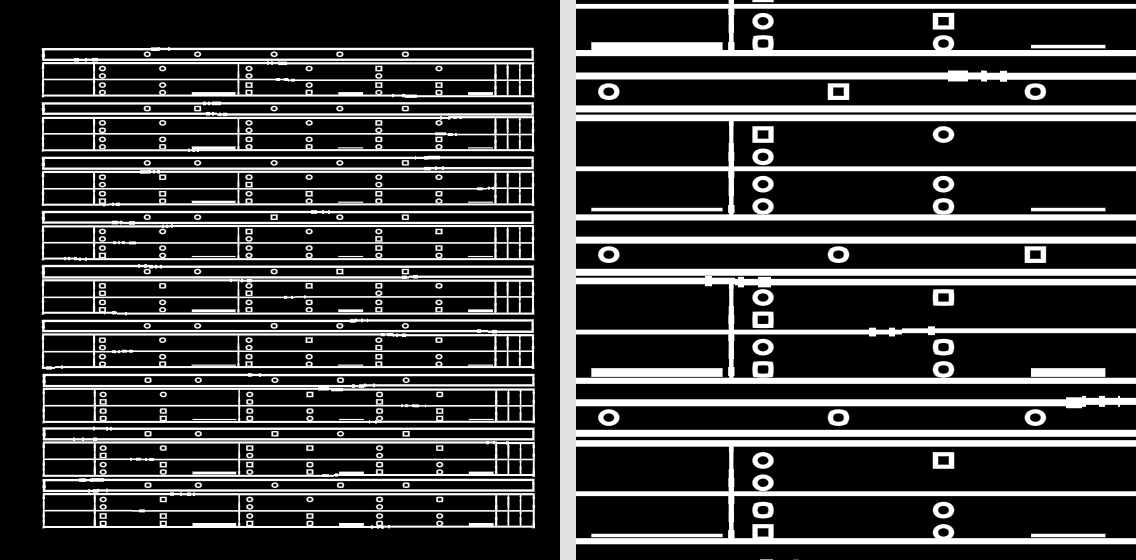
Left: the whole. Right: its middle third, enlarged.
Give the GLSL for this pattern, as a WebGL 1 fragment shader.

```glsl
precision highp float;
// Nine stacked strips of white linework on black: a slim bar with five studs
// above a ruled panel with studs, dashes and end columns. Distances to all strokes
// are merged by min; hashed steps and flakes roughen the ruled lines.
uniform vec2 u_resolution;

float hash(float n) {
  return fract(sin(n * 12.9898) * 43758.5);
}

// Horizontal rule with one small step along it and flakes around that step.
float rule(vec2 p, float y, float halfWidth, float seed) {
  float breakX = mix(75.0, 715.0, hash(seed));
  float lean = (hash(seed + 0.37) - 0.5) * 2.4;
  float flake = step(abs(p.x - breakX), 17.0)
              * step(0.55, hash(floor(p.x / 3.0) + seed * 1.7));
  y += lean * (step(breakX, p.x) - 0.5);
  return max(abs(p.y - y) - halfWidth - 0.9 * flake, abs(p.x - 395.0) - 337.0);
}

// Vertical line between two heights, with slightly uneven thickness.
float post(vec2 p, float x, float halfWidth, float y0, float y1) {
  float nick = 0.6 * (hash(floor(p.y / 4.0) + x) - 0.5);
  return max(abs(p.x - x) - halfWidth - nick,
             abs(p.y - 0.5 * (y0 + y1)) - 0.5 * (y1 - y0));
}

// Small flattened ring, anywhere from oval to square.
float stud(vec2 p, vec2 center, float seed) {
  vec2 q = abs(p - center) * vec2(0.78, 1.0);
  float squareness = smoothstep(0.3, 0.9, hash(seed));
  float radius = mix(length(q), max(q.x, q.y), squareness);
  return abs(radius - 2.85) - 0.95;
}

float bar(vec2 p, float row) {
  float d = min(rule(p, 1.3, 1.6, row * 7.0 + 1.0),
                rule(p, 16.0, 1.6, row * 7.0 + 2.0));
  d = min(d, post(p, 59.5, 2.0, 0.0, 17.0));
  d = min(d, post(p, 730.5, 1.5, 0.0, 17.0));
  for (int i = 0; i < 5; i++) {
    float k = float(i);
    float x = k < 2.0 ? 202.0 + 69.0 * k : 196.0 + 90.0 * k;
    d = min(d, stud(p, vec2(x, 8.4), row * 5.3 + k));
  }
  return d;
}

float panel(vec2 p, float row) {
  // Frame and center rule
  float d = min(rule(p, 20.7, 1.5, row * 7.0 + 3.0),
                rule(p, 43.5, 1.1, row * 7.0 + 4.0));
  d = min(d, rule(p, 65.5, 1.4, row * 7.0 + 5.0));
  d = min(d, post(p, 59.0, 1.4, 20.0, 67.5));
  d = min(d, post(p, 731.0, 1.5, 20.0, 67.5));

  // Dividers and narrow end columns
  d = min(d, post(p, 129.0, 1.4, 20.5, 66.0));
  d = min(d, post(p, 327.0, 1.2, 20.5, 66.0));
  for (int i = 0; i < 3; i++) {
    float k = float(i);
    d = min(d, post(p, 679.5 + 16.7 * k, 1.5 - 0.2 * k, 20.5, 66.0));
  }

  // Three blocks: a column of four studs, a column of three, then a dash
  for (int i = 0; i < 3; i++) {
    float block = float(i);
    float left = 140.5 + 201.0 * block - 23.0 * step(1.5, block);
    for (int j = 0; j < 4; j++) {
      float k = float(j);
      float y = 28.0 + 10.2 * mod(k, 2.0) + 22.7 * floor(k / 2.0);
      float seed = row * 31.0 + block * 8.0 + k;
      d = min(d, stud(p, vec2(left, y), seed));
      if (j != 1) d = min(d, stud(p, vec2(left + 82.5, y), seed + 4.5));
    }
    bool first = block < 0.5;
    bool heavy = cos(1.6 * row) > 0.15 || (first && abs(row - 1.5) < 1.0);
    float halfLength = first ? 30.0 : 17.0;
    vec2 dash = abs(p - vec2(left + 122.5 + halfLength, 62.3));
    d = min(d, max(dash.x - halfLength, dash.y - (heavy ? 2.0 : 0.8)));
  }
  return d;
}

void main() {
  // The canvas spans 768 layout units, measured down from the top
  vec2 p = gl_FragCoord.xy / u_resolution * 768.0;
  p.y = 768.0 - p.y;
  float pixel = 768.0 / min(u_resolution.x, u_resolution.y);

  // Strip index and local position; the last strips sit a little tighter
  float row = p.y > 654.0 ? 8.0 : clamp(floor((p.y - 62.0) / 74.5), 0.0, 7.0);
  p.y -= 66.0 + 74.5 * row - step(6.5, row) - 4.0 * step(7.5, row);
  p.x -= step(5.5, row);

  float d = min(bar(p, row), panel(p, row));
  gl_FragColor = vec4(vec3(clamp(0.5 - d / pixel, 0.0, 1.0)), 1.0);
}
```
